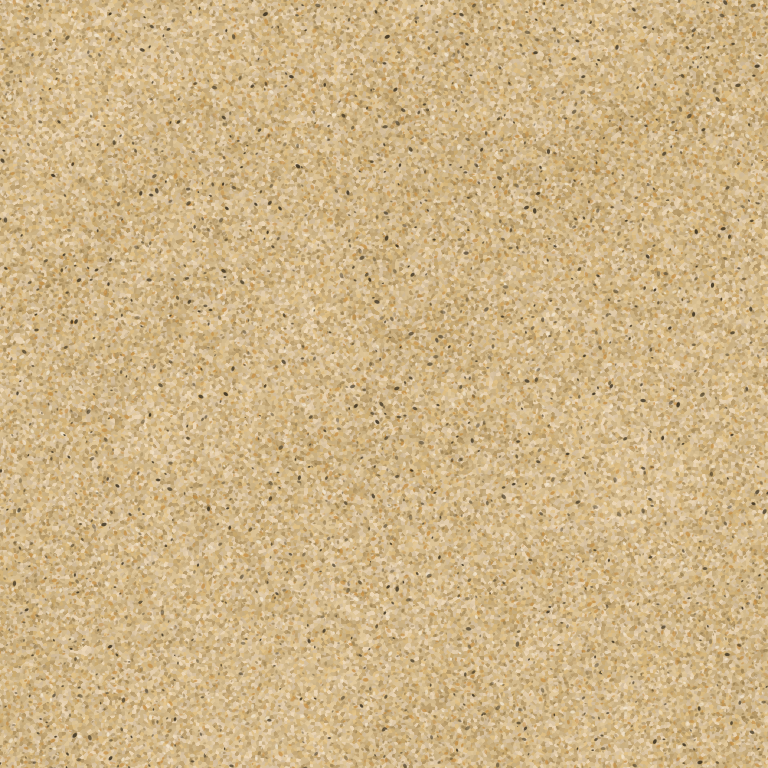
Write a Shadertoy shader that draws this texture.

```glsl
// Fine beach sand: a bed of soft-edged pale grains coloured by a weighted palette,
// overlaid with scattered olive, orange, white and near-black specks.
// Broad slanted noise drifts the tone and the density of the specks.

#define BED_CELLS 235.0      // bed grains across the canvas
#define BED_SHARPNESS 13.0   // higher gives crisper grain borders
#define BED_CONTRAST 1.25
#define GRAIN_JITTER 0.09    // brightness spread between grains
#define PATCH_SCALE 4.5
#define PATCH_DEPTH 0.055
#define OLIVE_SHARE 0.36
#define ORANGE_SHARE 0.30
#define WHITE_SHARE 0.17
#define DARK_SHARE 0.24

const vec3 SAND   = vec3(0.83, 0.73, 0.55);
const vec3 PALE   = vec3(0.86, 0.77, 0.63);
const vec3 HONEY  = vec3(0.83, 0.71, 0.49);
const vec3 DUN    = vec3(0.77, 0.66, 0.47);
const vec3 MEAN   = vec3(0.825, 0.722, 0.543);
const vec3 OLIVE  = vec3(0.53, 0.43, 0.25);
const vec3 ORANGE = vec3(0.77, 0.54, 0.23);
const vec3 WHITE  = vec3(0.96, 0.92, 0.84);
const vec3 DARK   = vec3(0.23, 0.19, 0.12);

vec3 hash3(vec2 cell, float seed) {
    vec3 p = fract(vec3(cell.xyx + seed * 17.3) * vec3(0.1031, 0.1030, 0.0973));
    p += dot(p, p.yxz + 33.33);
    return fract((p.xxy + p.yxx) * p.zyx);
}

float valueNoise(vec2 p, float seed) {
    vec2 i = floor(p), f = fract(p);
    f = f * f * (3.0 - 2.0 * f);
    float low  = mix(hash3(i, seed).x, hash3(i + vec2(1, 0), seed).x, f.x);
    float high = mix(hash3(i + vec2(0, 1), seed).x, hash3(i + vec2(1, 1), seed).x, f.x);
    return mix(low, high, f.y);
}

// Octaves of noise, from broad patches to small clumps, centred on zero
float patches(vec2 p) {
    float sum = 0.0, weight = 0.5;
    for (int octave = 0; octave < 5; octave++) {
        sum += weight * (valueNoise(p, float(octave) + 2.0) - 0.5);
        p = mat2(1.6, 1.2, -1.2, 1.6) * p + 7.1;
        weight *= 0.62;
    }
    return sum;
}

vec3 grainColour(float pick) {
    if (pick < 0.40) return SAND;
    if (pick < 0.66) return PALE;
    if (pick < 0.82) return HONEY;
    return DUN;
}

// Bed of packed grains: nearby cell colours blended by distance
vec3 grainBed(vec2 uv) {
    vec2 p = uv * BED_CELLS, base = floor(p);
    vec3 sum = vec3(0.0);
    float total = 0.0;
    for (int y = -1; y <= 1; y++)
    for (int x = -1; x <= 1; x++) {
        vec2 cell = base + vec2(x, y);
        vec3 place = hash3(cell, 11.0), look = hash3(cell, 12.0);
        vec2 d = p - cell - place.xy;
        float weight = exp(-BED_SHARPNESS * dot(d, d)) + 1e-6;
        sum += weight * (grainColour(look.x) + GRAIN_JITTER * (look.y - 0.5));
        total += weight;
    }
    return MEAN + (sum / total - MEAN) * BED_CONTRAST;
}

// Scattered oval specks; returns their coverage with varied opacity
float specks(vec2 uv, float cells, float share, float radius, float seed) {
    vec2 base = floor(uv * cells);
    float edge = max(0.8 / iResolution.y, 0.0006);
    float cover = 0.0;
    for (int y = -1; y <= 1; y++)
    for (int x = -1; x <= 1; x++) {
        vec2 cell = base + vec2(x, y);
        vec3 place = hash3(cell, seed), look = hash3(cell, seed + 1.0);
        if (place.z > share) continue;
        vec2 d = uv - (cell + place.xy) / cells;
        float angle = 6.2832 * look.x, c = cos(angle), s = sin(angle);
        d = mat2(c, -s, s, c) * d * vec2(0.8, 1.25);
        float size = radius * mix(0.55, 1.3, look.y * look.y);
        float inside = 1.0 - smoothstep(size - edge, size + edge, length(d));
        cover = max(cover, inside * mix(0.4, 1.0, look.z));
    }
    return cover;
}

void mainImage(out vec4 fragColor, in vec2 fragCoord) {
    vec2 uv = fragCoord / iResolution.y;

    // Slanted drift of tone, stretched along the rising diagonal
    vec2 slant = vec2(uv.x + uv.y, 1.7 * (uv.y - uv.x)) * 0.707;
    float drift = patches(slant * PATCH_SCALE + 3.0);
    float crowd = clamp(1.0 - 1.3 * drift, 0.4, 1.8);

    vec3 colour = grainBed(uv);
    colour += PATCH_DEPTH * drift * vec3(1.0, 1.05, 1.25);

    // Specks, from the most common to the rarest
    colour = mix(colour, OLIVE, 0.62 * specks(uv, 130.0, OLIVE_SHARE * crowd, 0.0020, 21.0));
    colour = mix(colour, ORANGE, 0.75 * specks(uv, 110.0, ORANGE_SHARE * crowd, 0.0023, 31.0));
    colour = mix(colour, WHITE, 0.80 * specks(uv, 95.0, WHITE_SHARE, 0.0022, 41.0));
    colour = mix(colour, DARK, 0.90 * specks(uv, 72.0, DARK_SHARE * crowd, 0.0022, 51.0));

    fragColor = vec4(clamp(colour, 0.0, 1.0), 1.0);
}
```
